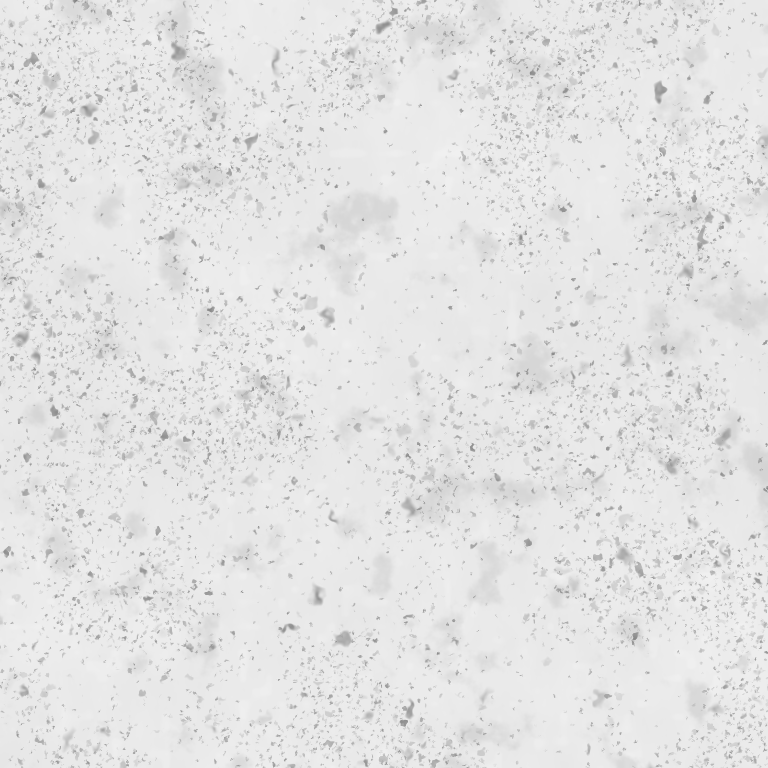
Write a WebGL 1 fragment shader that draws this texture.

```glsl
precision highp float;
// Pale speckled stone: soft white ground with clustered grey flecks of several sizes.
uniform vec2 u_resolution;

float hash(vec2 p) {
  vec3 q = fract(p.xyx * vec3(0.1031, 0.1030, 0.0973));
  q += dot(q, q.yzx + 33.33);
  return fract((q.x + q.y) * q.z);
}

float noise(vec2 p) {
  vec2 i = floor(p), f = fract(p);
  f = f * f * (3.0 - 2.0 * f);
  return mix(mix(hash(i), hash(i + vec2(1, 0)), f.x),
             mix(hash(i + vec2(0, 1)), hash(i + vec2(1, 1)), f.x), f.y);
}

float fbm(vec2 p) {
  float sum = 0.0, amp = 0.5;
  for (int i = 0; i < 5; i++) {
    sum += amp * noise(p);
    p = mat2(1.6, 1.2, -1.2, 1.6) * p + 7.3;
    amp *= 0.5;
  }
  return sum;
}

// Darkness of one scatter of ragged, tilted flecks; radius and blur are in cells.
float flecks(vec2 uv, float cells, float radius, float share, float blur, float seed) {
  vec2 p = uv * cells + seed;
  vec2 rag = vec2(noise(p * 5.0), noise(p * 5.0 + 41.0)) - 0.5;
  p += rag * radius * 1.5;
  vec2 home = floor(p);
  float pixel = cells / u_resolution.y;
  float dark = 0.0;
  for (int y = -1; y <= 1; y++) {
    for (int x = -1; x <= 1; x++) {
      vec2 id = home + vec2(x, y);
      vec2 place = (id - seed) / cells;
      float cluster = 0.65 * noise(place * 9.0 + 3.0) + 0.35 * noise(place * 24.0 + 60.0);
      float chance = share * (0.15 + 1.7 * smoothstep(0.25, 0.75, cluster));
      if (hash(id + seed * 1.7) > chance) continue;

      // Most flecks lean up and to the right
      vec2 center = id + vec2(hash(id + 11.3), hash(id + 27.9));
      float angle = 1.0 + 2.6 * (hash(id + 53.1) - 0.5);
      float c = cos(angle), s = sin(angle);
      vec2 q = mat2(c, -s, s, c) * (p - center);
      float size = radius * mix(0.55, 1.35, hash(id + 71.7));
      float slim = mix(0.4, 0.85, hash(id + 95.2));
      float d = (length(q / vec2(1.0, slim)) - size) * slim;

      float edge = max(pixel * 0.8, blur * mix(0.3, 1.3, hash(id + 118.4)));
      float tone = hash(id + 133.8);
      float strength = mix(0.07, 0.31, tone * sqrt(tone));
      dark = max(dark, strength * (1.0 - smoothstep(-edge, edge, d)));
    }
  }
  return dark;
}

void main() {
  vec2 uv = gl_FragCoord.xy / u_resolution.y;

  // Cloudy ground with faint upright streaks and pale spots
  float shade = 0.918;
  shade += 0.045 * (fbm(uv * 5.0 + 20.0) - 0.5);
  shade += 0.022 * (fbm(uv * vec2(38.0, 20.0)) - 0.5);
  shade += 0.014 * smoothstep(0.72, 0.95, noise(uv * 60.0 + 90.0));

  // Blurred stains beneath the flecks
  float stain = smoothstep(0.56, 0.78, fbm(uv * 22.0 + 130.0));
  shade -= 0.07 * stain;

  // Flecks from broad and soft to fine and crisp
  float dark = flecks(uv, 24.0, 0.20, 0.26, 0.10, 17.0);
  dark = max(dark, flecks(uv, 46.0, 0.20, 0.40, 0.07, 131.0));
  dark = max(dark, flecks(uv, 82.0, 0.20, 0.42, 0.06, 257.0));
  dark = max(dark, flecks(uv, 140.0, 0.22, 0.36, 0.05, 389.0));

  // Uneven wear inside the flecks
  dark *= 0.8 + 0.4 * noise(uv * 190.0);
  shade -= dark;

  gl_FragColor = vec4(vec3(clamp(shade, 0.0, 0.945)), 1.0);
}
```
